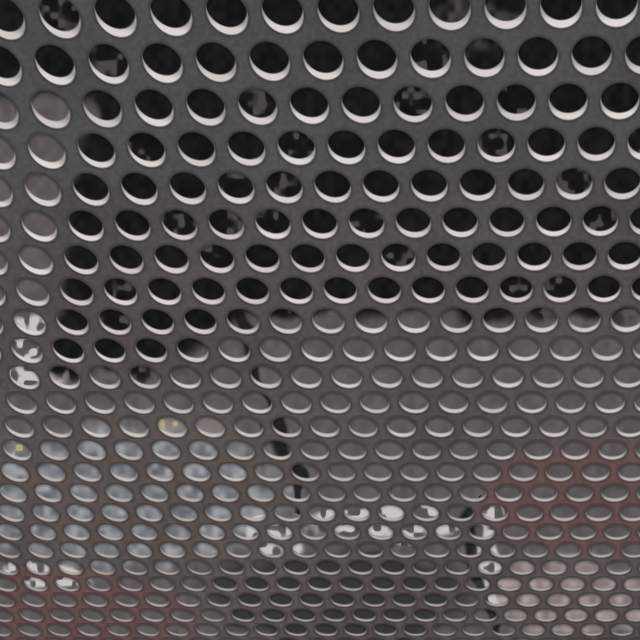
Give the GLSL for this texture, as a WebGL 1 fragment shader.

```glsl
precision highp float;
// Perforated metal sheet seen in perspective: a lattice of oval holes that shrink
// and tighten toward the bottom, each with a bright crescent of lit lower wall.
// Every hole shows a blotchy backdrop that turns from near black to grey and pale.
uniform vec2 u_resolution;

// Lattice in canvas units, y measured down from the top
const float COLUMN_STEP = 0.0870;
const float ROW_STEP = 0.0796;
const float SHRINK = 0.0382;               // perspective divisor per row
const float ROW_SHIFT = -0.0041;           // sideways drift per row
const vec2 FIRST_HOLE = vec2(0.0938, 0.0185);
const float ROW_SLOPE = 0.020;             // rise of the upper rows to the right
const vec2 HOLE_SIZE = vec2(0.375, 0.41);  // half axes as a share of the steps
const float WALL = 0.37;                   // crescent depth over half height
const float SOFTNESS = 0.0020;

const vec3 PLATE_TOP = vec3(0.300, 0.298, 0.302);
const vec3 PLATE_LOW = vec3(0.335, 0.308, 0.303);
const vec3 RUST = vec3(0.045, -0.005, -0.010);
const vec3 RIM_LIT = vec3(0.84, 0.82, 0.81);
const vec3 RIM_DIM = vec3(0.66, 0.64, 0.63);
const vec3 VOID = vec3(0.095, 0.095, 0.098);
const vec3 GREY_BACK = vec3(0.365, 0.345, 0.340);
const vec3 COOL_BACK = vec3(0.51, 0.515, 0.53);
const vec3 PINK_BACK = vec3(0.58, 0.53, 0.52);
const vec3 GLINT = vec3(0.78, 0.76, 0.75);
const vec3 STRAW = vec3(0.70, 0.66, 0.46);

float hash(vec2 p) {
  vec3 q = fract(p.xyx * 0.1031);
  q += dot(q, q.yzx + 33.33);
  return fract((q.x + q.y) * q.z);
}

float noise(vec2 p) {
  vec2 i = floor(p), f = fract(p);
  f = f * f * (3.0 - 2.0 * f);
  return mix(mix(hash(i), hash(i + vec2(1, 0)), f.x),
             mix(hash(i + vec2(0, 1)), hash(i + 1.0), f.x), f.y);
}

float blob(vec2 p, vec2 center, vec2 radius) {
  return 1.0 - smoothstep(0.75, 1.05, length((p - center) / radius));
}

float ellipse(vec2 p, vec2 r) {
  float k = length(p / r);
  return k * (k - 1.0) / max(length(p / (r * r)), 0.001);
}

// Slanted thin line, visible between two heights
float seam(vec2 p, float x, float slant, float top, float bottom) {
  float off = abs(p.x - x - slant * (p.y - top));
  return (1.0 - smoothstep(0.005, 0.013, off)) * step(top, p.y) * step(p.y, bottom);
}

// What is seen through the holes
vec3 backdrop(vec2 p, vec2 id) {
  float fine = noise(p * vec2(95.0, 80.0) + 40.0);
  vec2 w = p + 0.035 * (vec2(noise(p * 27.0), noise(p * 27.0 + 19.0)) - 0.5);
  float floorLine = mix(0.585, 0.497, smoothstep(0.24, 0.42, w.x));
  float leftLine = 0.175 - 0.16 * w.y;
  float dark = 1.0 - smoothstep(floorLine - 0.015, floorLine + 0.012, w.y);
  dark *= max(smoothstep(leftLine - 0.015, leftLine + 0.01, w.x),
              1.0 - smoothstep(0.14, 0.17, w.y));

  // Scraps that lie behind some of the dark openings
  float scrap = step(0.72, hash(id + 7.0)) * smoothstep(0.55, 0.85, fine);
  scrap = max(scrap, blob(w, vec2(0.74, 0.04), vec2(0.08, 0.06)) * fine);
  dark *= 1.0 - 0.65 * scrap;

  vec3 c = GREY_BACK + 0.06 * (fine - 0.5);
  c = mix(c, COOL_BACK + 0.26 * (fine - 0.5), blob(w, vec2(0.19, 0.775), vec2(0.29, 0.125)));
  c = mix(c, PINK_BACK, 0.6 * blob(w, vec2(0.29, 0.67), vec2(0.07, 0.035)));
  c = mix(c, VOID * 1.9, 0.8 * blob(w, vec2(0.53, 0.935), vec2(0.22, 0.085)));
  c = mix(c, PINK_BACK + 0.2 * (fine - 0.5), blob(w, vec2(0.90, 0.935), vec2(0.15, 0.07)));

  // Pale patches along the backdrop edges
  float pale = max(blob(w, vec2(0.05, 0.55), vec2(0.075, 0.07)),
                   blob(w, vec2(0.61, 0.81), vec2(0.15, 0.028)));
  pale = max(pale, blob(w, vec2(0.765, 0.88), vec2(0.026, 0.12)));
  pale = max(pale, blob(w, vec2(0.43, 0.84), vec2(0.06, 0.03)));
  pale = max(pale, blob(w, vec2(0.07, 0.895), vec2(0.07, 0.02)));
  c = mix(c, GLINT, pale * smoothstep(0.32, 0.55, fine));
  c = mix(c, VOID, 0.85 * max(seam(w, 0.375, 0.33, 0.50, 0.80),
                              seam(w, 0.730, 0.15, 0.77, 1.00)));
  c = mix(c, VOID + 0.05 * (fine - 0.5), dark);
  return mix(c, STRAW, step(0.992, hash(id + 31.0)) * smoothstep(0.6, 0.8, fine));
}

void main() {
  vec2 p = gl_FragCoord.xy / u_resolution;
  p.y = 1.0 - p.y;
  float aa = max(SOFTNESS, 1.1 / min(u_resolution.x, u_resolution.y));

  // Undo the perspective to find the nearest hole, then project its center
  vec2 q = p;
  q.y += ROW_SLOPE * (p.x - 0.5) * max(0.0, 1.0 - p.y / 0.65);
  float row = floor((q.y - FIRST_HOLE.y) / (ROW_STEP - SHRINK * q.y) + 0.5);
  float depth = 1.0 + SHRINK * row;
  float rowStart = FIRST_HOLE.x + ROW_SHIFT * row;
  float column = floor((q.x * depth - rowStart) / COLUMN_STEP + 0.5);
  vec2 id = vec2(column, row);
  vec2 center = vec2(rowStart + column * COLUMN_STEP, FIRST_HOLE.y + ROW_STEP * row) / depth;
  vec2 radius = HOLE_SIZE * vec2(COLUMN_STEP, ROW_STEP - SHRINK * center.y) / depth;

  // Ovals lean down to the right on the left side
  float lean = mix(0.40, -0.04, center.x) * mix(1.0, 0.55, center.y);
  vec2 d = q - center;
  d.y -= lean * d.x;
  float rim = ellipse(d, radius);
  float wall = WALL * radius.y * (0.92 + 0.16 * hash(id));
  float opening = ellipse(d + wall * vec2(0.5 * lean, 1.0), radius);

  // Plate with grain, rust tints and a shaded lip
  vec3 color = mix(PLATE_TOP, PLATE_LOW, smoothstep(0.1, 0.75, p.y));
  color += RUST * max(blob(p, vec2(0.05, 0.97), vec2(0.28, 0.09)),
                      blob(p, vec2(0.95, 0.78), vec2(0.22, 0.10)));
  color += 0.035 * (noise(p * 9.0) - 0.5) + 0.035 * (noise(p * 170.0) - 0.5);
  color *= 1.0 - 0.20 * (1.0 - smoothstep(0.0, 0.007, abs(rim)));

  // Lit wall, then the opening above it
  vec3 lit = mix(RIM_LIT, RIM_DIM, smoothstep(0.45, 1.0, p.y));
  lit *= mix(0.72, 1.0, smoothstep(0.15, 0.75, d.y / radius.y)) * (0.94 + 0.1 * hash(id + 3.0));
  vec3 inside = backdrop(p, id);
  inside *= 1.0 - 0.22 * smoothstep(-0.006, 0.0, rim);
  inside = mix(lit, inside, 1.0 - smoothstep(-aa, aa, opening));
  color = mix(color, inside, 1.0 - smoothstep(-aa, aa, rim));
  gl_FragColor = vec4(color, 1.0);
}
```
